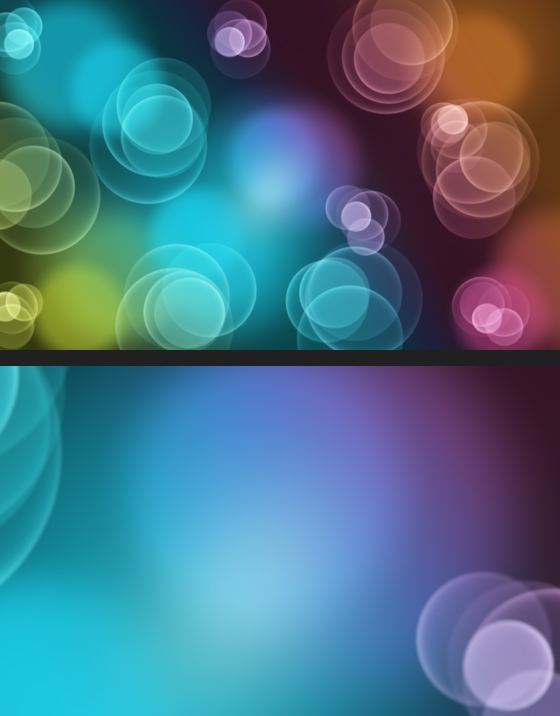
Top, the full canvas; bottom, a detail of the centre.
A Shadertoy shader for this background:

```glsl
// Colourful bokeh: dark regional hues, a layer of large blurred discs, then
// clusters of crisp translucent discs with bright rims, screened on top.
// Every disc takes its colour from one smooth hue field over the canvas.

vec2 hash2(float seed) {
    return fract(sin(seed * vec2(12.99, 78.23)) * 4375.85);
}

float warmth(vec2 p) {
    return smoothstep(1.45, 1.9, p.x + 0.6 * p.y);
}

// Hue field: lime at lower left, cyan, violet, pink, orange at upper right
vec3 tint(vec2 p) {
    float across = p.x + 0.7 * p.y - 0.15;
    vec3 hue = mix(vec3(0.10, 0.78, 0.88), vec3(0.38, 0.44, 0.86), smoothstep(0.85, 1.15, across));
    hue = mix(hue, vec3(0.72, 0.25, 0.50), smoothstep(1.02, 1.3, across));
    hue = mix(hue, vec3(0.70, 0.40, 0.15), warmth(p));
    return mix(hue, vec3(0.70, 0.76, 0.18), smoothstep(0.95, 0.25, 1.1 * p.x + 0.9 * p.y));
}

float disc(vec2 p, float radius, float blur) {
    return smoothstep(blur, -blur, length(p) - radius);
}

vec3 screen(vec3 base, vec3 light) {
    return 1.0 - (1.0 - base) * (1.0 - clamp(light, 0.0, 1.0));
}

// Dim hues with a broad cyan glow below the centre
vec3 backdrop(vec2 p) {
    vec3 col = tint(p) * mix(0.28, 0.54, warmth(p));
    vec2 q = (p - vec2(0.62, 0.32)) * vec2(1.0, 1.3);
    return screen(col, vec3(0.06, 0.54, 0.64) * exp(-10.0 * dot(q, q)));
}

// Three columns of paired groups, the middle pair pinched together
vec3 blurredDiscs(vec3 col, vec2 p) {
    for (int i = 0; i < 6; i++) {
        float column = float(i / 2);
        float side = float(i % 2) * 2.0 - 1.0;
        float pinch = 1.0 - abs(column - 1.0);
        vec2 centre = vec2(0.25 + 0.6 * column - 0.1 * pinch, 0.49 - 0.06 * pinch);
        centre += side * vec2(0.13 * pinch, mix(0.32, 0.11, pinch));
        centre.x -= side * 0.07 * max(column - 1.0, 0.0);
        for (int k = 0; k < 3; k++) {
            vec2 rnd = hash2(float(i * 3 + k) + 1.7);
            vec2 c = centre + (rnd - 0.5) * vec2(0.22, 0.16);
            float radius = 0.20 - 0.035 * float(k);
            float cover = disc(p - c, radius, 0.07 - 0.017 * float(k));
            vec3 glow = tint(mix(c, p, 0.6)) * (0.82 + 0.14 * float(k));
            col = mix(col, glow, 0.5 * cover);
        }
    }
    // Pale slanted sheen where the middle groups meet
    vec2 q = mat2(0.8, 0.6, -0.6, 0.8) * (p - vec2(0.77, 0.45));
    return screen(col, vec3(0.38, 0.42, 0.36) * exp(-dot(q * q, vec2(130.0, 60.0))));
}

// Translucent disc with a glowing rim that is stronger on one side
vec3 crispDisc(vec3 col, vec2 p, vec2 c, float radius, float strength, float turn) {
    vec2 q = p - c;
    float dist = length(q);
    float cover = disc(q, radius, 0.0035);
    float rim = exp(min(dist - radius, 0.0) / (0.02 + 0.25 * radius) * 7.0);
    float facing = 0.5 + 0.5 * dot(q / max(dist, 0.001), vec2(cos(turn), sin(turn)));
    vec3 light = mix(tint(c), vec3(1.0), 0.04 + 0.6 * strength * strength + 0.25 * rim * facing);
    return screen(col, light * cover * (strength + rim * mix(0.07, 0.66, facing * facing)));
}

// Clusters on a bent 4 by 3 lattice, mixing large and small groups
vec3 crispClusters(vec3 col, vec2 p) {
    for (int i = 0; i < 12; i++) {
        int column = i / 3;
        int row = i % 3;
        float u = float(column);
        float v = float(row) - 1.0;
        float middle = 1.0 - abs(v);
        vec2 centre = vec2(0.05 + 0.45 * u, 0.5 + 0.4 * v);
        centre.x += sin(1.05 * u) * (0.12 * abs(v) + 0.07 * v);
        centre += vec2(-0.08, 0.16) * sin(2.1 * u) * middle;
        centre -= vec2(0.1, 0.28) * step(4.5, u + float(row));

        bool large = row == 1 ? column != 2 : column == 2 || column + row == 1;
        float size = large ? 0.168 : 0.085;
        for (int k = 0; k < 5; k++) {
            float inner = float(k) / 4.0;
            float seed = float(i * 5 + k) + 31.3;
            vec2 c = centre + (hash2(seed) - 0.5) * size * (large ? 0.85 : 1.1);
            float radius = size * mix(1.0, large ? 0.6 : 0.5, inner);
            float strength = mix(0.09, large ? 0.28 : 0.62, inner * inner);
            col = crispDisc(col, p, c, radius, strength, 6.283 * hash2(seed + 90.0).x);
        }
    }
    return col;
}

void mainImage(out vec4 fragColor, in vec2 fragCoord) {
    vec2 p = fragCoord / iResolution.y;
    vec3 col = backdrop(p);
    col = blurredDiscs(col, p);
    col = crispClusters(col, p);
    fragColor = vec4(col, 1.0);
}
```
